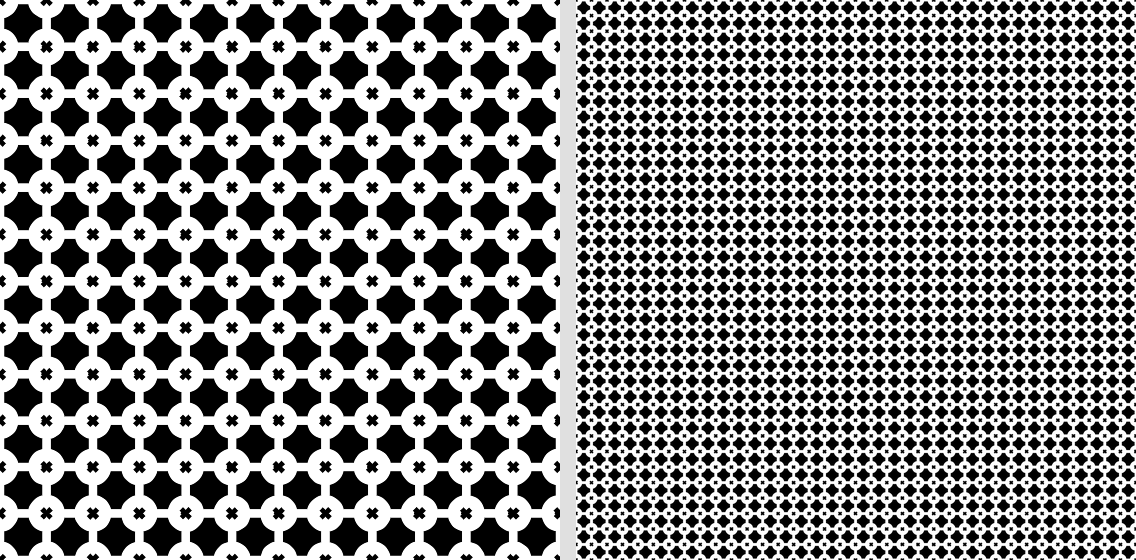
Left: one tile. Right: repeated 3 by 3.
A three.js fragment shader for this pattern:

```glsl
// Black and white lattice: ringed nodes with a small cross, joined by straight bars.
#define REPEATS 12.0
#define NODE_RADIUS 0.398
#define BAR_HALF 0.092
#define ARM_LENGTH 0.135
#define ARM_HALF 0.052
#define DRIFT 0.014
#define ROUGHNESS 0.012
#define GRAIN 8.0
#define SOFTNESS 0.012
#define FILLED_SHARE 0.4
#define INK vec3(0.0)
#define PAPER vec3(1.0)

varying vec2 vUv;

float hash(vec2 p) {
  vec3 q = fract(p.xyx * 0.1031);
  q += dot(q, q.yzx + 33.33);
  return fract((q.x + q.y) * q.z);
}

// Value noise that wraps after the given whole period
float wrapNoise(vec2 p, float period) {
  vec2 i = floor(p);
  vec2 f = fract(p);
  f = f * f * (3.0 - 2.0 * f);
  vec2 a = mod(i, period);
  vec2 b = mod(i + 1.0, period);
  return mix(mix(hash(a), hash(vec2(b.x, a.y)), f.x),
             mix(hash(vec2(a.x, b.y)), hash(b), f.x), f.y);
}

float boxDistance(vec2 p, vec2 halfSize) {
  vec2 d = abs(p) - halfSize;
  return length(max(d, 0.0)) + min(max(d.x, d.y), 0.0);
}

// Diagonal cross; some have the notch on the left filled in
float crossDistance(vec2 p, float variant) {
  vec2 r = vec2(p.x + p.y, p.y - p.x) * 0.7071;
  vec2 arm = vec2(ARM_LENGTH, ARM_HALF);
  float d = min(boxDistance(r, arm), boxDistance(r, arm.yx));
  float notch = length(p + vec2(0.075, 0.0)) - 0.035;
  return variant < FILLED_SHARE ? min(d, notch) : d;
}

void main() {
  // Nodes sit on whole numbers, with a slight periodic drift in spacing
  vec2 grid = vUv * REPEATS + DRIFT * (1.0 - cos(6.2831853 * vUv));
  vec2 node = floor(grid + 0.5);
  vec2 local = grid - node;

  // Slightly rough contours on the curved parts
  float rough = ROUGHNESS * (wrapNoise(grid * GRAIN, REPEATS * GRAIN) - 0.5);
  float disc = length(local) - NODE_RADIUS + rough;
  float bars = min(abs(local.x), abs(local.y)) - BAR_HALF;
  float mark = crossDistance(local, hash(mod(node, REPEATS) + 7.0)) + rough;

  // White lattice with the crosses cut out
  float lattice = max(min(disc, bars), -mark);
  float ink = smoothstep(-SOFTNESS, SOFTNESS, lattice);
  gl_FragColor = vec4(mix(PAPER, INK, ink), 1.0);
}
```
